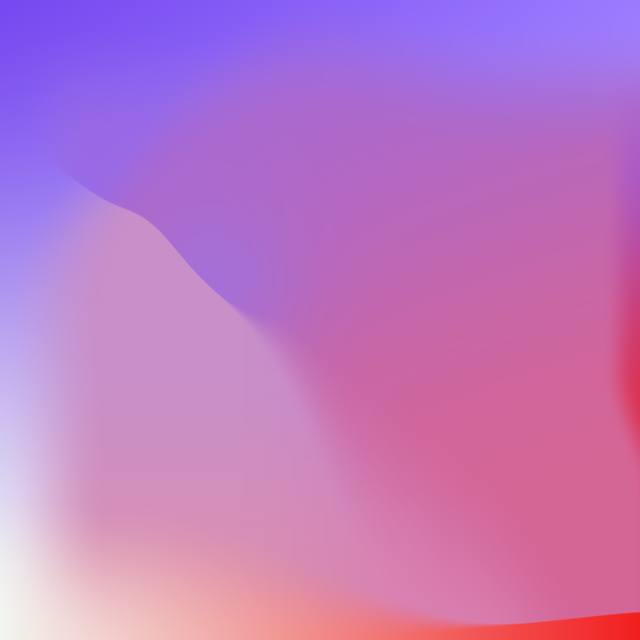
Give the GLSL for this background, as a three.js fragment shader.

```glsl
// Soft mesh-style gradient: violet sky, mauve veil, rose dome and red rims.
// Each layer is a colour ramp masked by a curved edge whose softness varies,
// so the fold between veil and dome runs from crisp to fully blurred.
varying vec2 vUv;

// Violet at the top, fading to near white at the lower left.
vec3 backdrop(vec2 p) {
  vec3 violet = mix(vec3(0.46, 0.28, 0.94), vec3(0.61, 0.48, 1.0), p.x);
  float rise = mix(p.y, smoothstep(0.0, 1.0, p.y), 0.5);
  return mix(vec3(0.96, 0.97, 0.95), violet, rise);
}

// Mauve veil below the fold, with a blurred left side.
vec3 addVeil(vec3 base, vec2 p) {
  vec3 mauve = mix(vec3(0.85, 0.56, 0.69), vec3(0.785, 0.56, 0.785),
                   smoothstep(0.05, 0.45, p.y));
  mauve.g -= 0.06 * smoothstep(0.35, 0.7, p.x);
  float lift = max(0.0, p.y - 0.5);
  float side = 0.08 + 2.0 * lift * lift;
  return mix(base, mauve, smoothstep(side - 0.09, side + 0.09, p.x));
}

// Purple haze and the rose dome above the fold.
vec3 addDome(vec3 base, vec2 p) {
  float haze = smoothstep(0.03, 0.14, p.x) * (1.0 - smoothstep(0.74, 0.96, p.y));
  vec3 col = mix(base, vec3(0.6, 0.41, 0.89), 0.9 * haze);

  float ramp = smoothstep(-0.8, 0.05, 0.35 * p.x - p.y);
  vec3 rose = mix(vec3(0.66, 0.41, 0.82), vec3(0.83, 0.4, 0.59), ramp);
  vec2 q = (p - vec2(0.33, 0.56)) / 0.14;
  rose = mix(rose, vec3(0.64, 0.44, 0.85), 0.9 * exp(-dot(q, q)));

  float shoulder = max(0.0, 0.5 - p.x);
  float crest = 0.91 - 2.2 * shoulder * shoulder - 0.05 * smoothstep(0.5, 0.8, p.x);
  float blur = mix(0.08, 0.13, p.x);
  return mix(rose, col, smoothstep(crest - blur, crest + blur, p.y));
}

// Diagonal fold: 0 on the veil, 1 on the dome.
float foldMask(vec2 p) {
  float bump = (p.x - 0.235) / 0.06;
  float edge = 0.812 - 0.8 * p.x + 0.028 * exp(-bump * bump)
             - 0.09 * smoothstep(0.42, 0.58, p.x)
             - 0.15 * smoothstep(0.75, 1.0, p.x);
  float blur = 0.002 + 0.16 * smoothstep(0.34, 0.6, p.x);
  return smoothstep(-blur, blur, p.y - edge);
}

// Crimson rim on the right, turning violet upwards.
vec3 addRightRim(vec3 base, vec2 p) {
  vec3 rim = mix(vec3(0.86, 0.19, 0.31), vec3(0.66, 0.36, 0.8),
                 smoothstep(0.33, 0.8, p.y));
  float edge = 0.975 + 0.05 * (1.0 - smoothstep(0.22, 0.42, p.y));
  float mask = smoothstep(edge - 0.035, edge + 0.025, p.x);
  return mix(base, rim, mask * (1.0 - smoothstep(0.7, 0.9, p.y)));
}

// Warm floor from white to red, its upper edge sharpening to the right.
vec3 addFloor(vec3 base, vec2 p) {
  vec3 warm = mix(vec3(0.95, 0.96, 0.94), vec3(0.95, 0.12, 0.12), p.x);
  float soft = 1.0 - smoothstep(0.2, 0.75, p.x);
  float edge = 0.023 + 0.08 * soft + 0.022 * smoothstep(0.75, 1.05, p.x);
  float blur = 0.0015 + 0.1 * soft + 0.02 * (1.0 - smoothstep(0.6, 0.82, p.x));
  return mix(warm, base, smoothstep(edge - blur, edge + blur, p.y));
}

void main() {
  vec2 p = vUv;
  vec3 sky = backdrop(p);
  vec3 col = mix(addVeil(sky, p), addDome(sky, p), foldMask(p));
  col = addRightRim(col, p);
  col = addFloor(col, p);
  gl_FragColor = vec4(col, 1.0);
}
```
